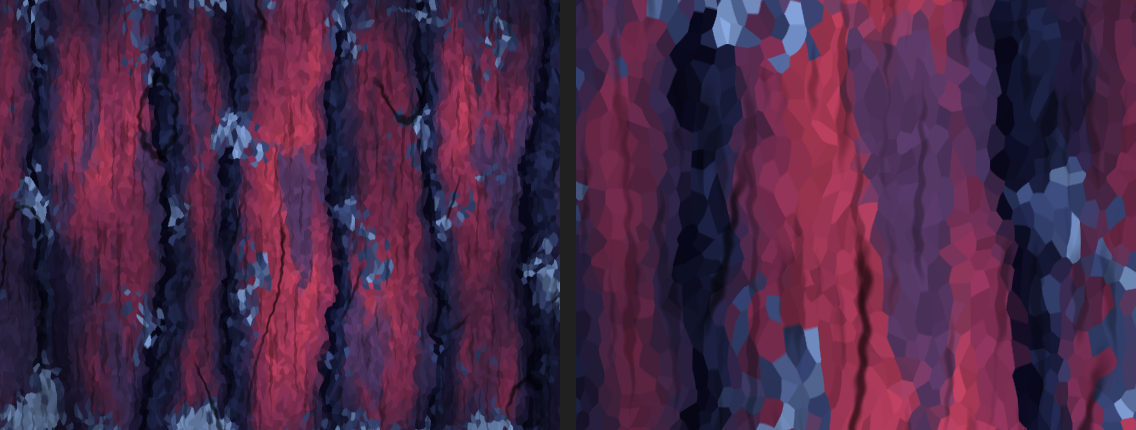
Left, the full canvas; right, a detail of the centre.
This texture is drawn by a WebGL 2 fragment shader. Its source:

```glsl
#version 300 es
precision highp float;

uniform vec2 u_resolution;
out vec4 fragColor;

vec2 hash2(vec2 p) {
    vec3 h = fract(p.xyx * vec3(0.1031, 0.1030, 0.0973));
    h += dot(h, h.yzx + 33.33);
    return fract((h.xx + h.yz) * h.zy);
}

float cornerSlope(vec2 cell, vec2 offset) {
    float angle = 6.2832 * hash2(cell).x;
    return dot(vec2(cos(angle), sin(angle)), offset);
}

float gradientNoise(vec2 p) {
    vec2 i = floor(p), f = fract(p);
    vec2 u = f * f * f * (f * (f * 6.0 - 15.0) + 10.0);
    vec2 e = vec2(1.0, 0.0);
    return mix(mix(cornerSlope(i, f), cornerSlope(i + e.xy, f - e.xy), u.x),
               mix(cornerSlope(i + e.yx, f - e.yx), cornerSlope(i + e.xx, f - e.xx), u.x), u.y);
}

// x: distance outside the nearest furrow, y: position across it from -1 to 1
vec2 nearestFurrow(vec2 p) {
    vec2 nearest = vec2(1.0, 0.0);
    for (int k = -1; k <= 6; k++) {
        float id = float(k);
        vec2 rnd = hash2(vec2(id + 11.0, 4.0));
        float center = 0.13 + 0.218 * id + 0.09 * (rnd.x - 0.5);
        center += 0.1 * (rnd.y - 0.4) * (p.y - 0.5);
        center += 0.05 * gradientNoise(vec2(id * 7.3, p.y * 2.0));
        center += 0.014 * gradientNoise(vec2(id * 3.7 + 40.0, p.y * 11.0));
        float width = mix(0.012, 0.032, rnd.y);
        width *= 1.0 + 0.8 * gradientNoise(vec2(id * 5.1 + 80.0, p.y * 3.0));
        float across = p.x - center;
        float gap = abs(across) - width;
        if (gap < nearest.x) nearest = vec2(gap, across / width);
    }
    return nearest;
}

// Navy shadow through violet and maroon to crimson
vec3 barkRamp(float t) {
    vec3 c = mix(vec3(0.10, 0.085, 0.20), vec3(0.18, 0.14, 0.28), smoothstep(-0.1, 0.18, t));
    c = mix(c, vec3(0.30, 0.145, 0.27), smoothstep(0.2, 0.42, t));
    c = mix(c, vec3(0.44, 0.16, 0.29), smoothstep(0.42, 0.62, t));
    return mix(c, vec3(0.60, 0.20, 0.30), smoothstep(0.7, 1.1, t));
}

vec3 barkColor(vec2 p, float aspect, vec2 rnd) {
    vec2 furrow = nearestFurrow(p);
    float grain = gradientNoise(p * vec2(42.0, 5.0));
    float fine = gradientNoise(p * 46.0 + 17.0);
    float region = gradientNoise(p * vec2(3.6, 2.0) + 5.0);
    vec2 fromCenter = (p - vec2(0.5 * aspect, 0.5)) / vec2(aspect, 1.0);
    float rim = smoothstep(0.25, 0.65, length(fromCenter));

    // Raised plates
    float tone = 0.16 + 0.62 * smoothstep(-0.005, 0.05, furrow.x);
    tone += 0.8 * region + 0.3 * gradientNoise(p * vec2(9.0, 4.0) + 23.0);
    tone += 0.28 * grain + 0.08 * fine - 0.5 * rim;
    vec3 color = barkRamp(tone);

    // Weathered violet streaks
    float streak = gradientNoise(p * vec2(12.0, 2.6) + 31.0) + 0.35 * grain;
    color = mix(color, vec3(0.21, 0.18, 0.34), 0.8 * smoothstep(0.2, 0.36, streak));

    // Furrows: shadow on the left wall, navy chips on the right
    float chips = smoothstep(-0.7, 0.1, furrow.y + 0.9 * fine);
    vec3 hollow = mix(vec3(0.03, 0.03, 0.105), vec3(0.12, 0.145, 0.285), chips * (0.45 + 0.55 * rnd.x));
    color = mix(color, hollow, smoothstep(0.005, -0.003, furrow.x));

    // Lichen gathers in clumps in the furrows and along the top and bottom
    float lichen = gradientNoise(p * vec2(7.5, 5.0) + 120.0) + 0.4 * fine;
    lichen += 0.16 * exp(-30.0 * max(furrow.x, 0.0));
    lichen += 0.38 * smoothstep(0.12, 0.0, p.y) + 0.22 * smoothstep(0.9, 1.0, p.y);
    lichen += 0.2 * (rnd.y - 0.5);
    vec3 crust = mix(vec3(0.19, 0.24, 0.41), vec3(0.45, 0.56, 0.75), smoothstep(0.48, 0.66, lichen));
    color = mix(color, crust, smoothstep(0.39, 0.46, lichen));

    return color * (0.87 + 0.26 * rnd.x) * (1.0 + 0.45 * region - 0.15 * rim);
}

// Multiplier for thin vertical fissures and curved breaks between flakes
float fissureShade(vec2 p) {
    float jag = gradientNoise(p * 50.0 + 7.0);
    float slit = gradientNoise(vec2(p.x * 85.0 + 0.5 * jag, p.y * 8.0));
    float contour = gradientNoise(p * vec2(6.0, 2.5) + 63.0) + 0.04 * jag;
    float broken = smoothstep(0.05, 0.2, gradientNoise(p * 3.5 + 90.0));
    float crack = broken * (1.0 - smoothstep(0.005, 0.035, abs(contour - 0.06)));
    return (1.0 - 0.26 * smoothstep(0.16, 0.38, slit)) * (1.0 - 0.6 * crack);
}

void main() {
    vec2 p = gl_FragCoord.xy / u_resolution.y;
    float aspect = u_resolution.x / u_resolution.y;
    vec2 density = vec2(92.0, 56.0);
    vec2 warp = vec2(gradientNoise(p * 15.0 + 41.0), gradientNoise(p * 15.0 + 77.0));
    vec2 q = p * density + 1.5 * warp;
    vec2 base = floor(q);

    // Two nearest facet centers
    vec2 first = vec2(9.0), second = vec2(9.0), firstId = base, secondId = base;
    for (int y = -1; y <= 1; y++) {
        for (int x = -1; x <= 1; x++) {
            vec2 id = base + vec2(x, y);
            vec2 toSite = id + hash2(id + 200.0) - q;
            if (dot(toSite, toSite) < dot(first, first)) {
                second = first; secondId = firstId;
                first = toSite; firstId = id;
            } else if (dot(toSite, toSite) < dot(second, second)) {
                second = toSite; secondId = id;
            }
        }
    }

    // Flat facets with softened borders
    float border = dot(0.5 * (first + second), normalize(second - first));
    float blend = 0.5 - 0.5 * smoothstep(0.0, 0.7 * density.x / u_resolution.y, border);
    vec3 nearColor = barkColor((q + first) / density, aspect, hash2(firstId + 500.0));
    vec3 nextColor = barkColor((q + second) / density, aspect, hash2(secondId + 500.0));
    fragColor = vec4(mix(nearColor, nextColor, blend) * fissureShade(p), 1.0);
}
```
